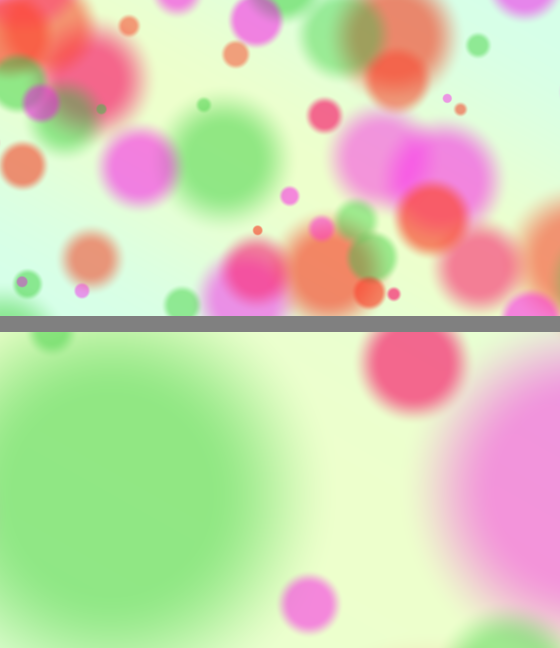
Top, the full canvas; bottom, a detail of the centre.
Give the GLSL for this background, as a Shadertoy shader.

```glsl
const vec3 CREAM   = vec3(0.93, 1.00, 0.80);
const vec3 MINT    = vec3(0.84, 1.00, 0.91);
const vec3 ORANGE  = vec3(1.00, 0.43, 0.34);
const vec3 MAGENTA = vec3(1.00, 0.40, 0.97);
const vec3 GREEN   = vec3(0.48, 0.88, 0.48);
const vec3 PINK    = vec3(1.00, 0.28, 0.55);
const vec3 TINTS[7] = vec3[7](ORANGE, MAGENTA, GREEN, ORANGE, MAGENTA, GREEN, PINK);

const int   COLUMNS = 9;
const int   ROWS = 6;
const int   DISCS = COLUMNS * ROWS;
const int   CELL_STEP = 29;          // coprime to DISCS, visits every cell once
const int   FIRST_CELL = 17;
const float JITTER = 1.5;            // in cells
const float MARGIN = 0.1;            // overhang beyond the canvas
const float MIN_RADIUS = 0.014;
const float RADIUS_RANGE = 0.17;
const float SIZE_POWER = 1.5;
const vec2  BLUR = vec2(0.20, 0.45); // edge half-width relative to radius
const vec2  ALPHA = vec2(0.65, 0.85);
const float MULTIPLY = 0.5;          // how much the layers below darken a disc

float hash(float n) {
    return fract(sin(n * 127.1 + 11.7) * 43758.5453);
}

// Pale diagonal band fading to mint in two opposite corners
vec3 backdrop(vec2 uv) {
    float offBand = abs(uv.x + uv.y - 1.0);
    return mix(CREAM, MINT, smoothstep(0.0, 0.9, offBand));
}

// Jittered grid position, cells visited in a scattered order
vec2 discCenter(int i, float aspect) {
    int cell = (i * CELL_STEP + FIRST_CELL) % DISCS;
    vec2 slot = vec2(cell % COLUMNS, cell / COLUMNS) + 0.5;
    vec2 jitter = vec2(hash(float(i)), hash(float(i) + 71.0)) - 0.5;
    vec2 span = vec2(aspect, 1.0) + 2.0 * MARGIN;
    return (slot + JITTER * jitter) / vec2(COLUMNS, ROWS) * span - MARGIN;
}

void mainImage(out vec4 fragColor, in vec2 fragCoord) {
    vec2 p = fragCoord / iResolution.y;
    float aspect = iResolution.x / iResolution.y;
    vec3 color = backdrop(fragCoord / iResolution.xy);

    // Large discs first, so that small ones lie on top
    for (int i = 0; i < DISCS; i++) {
        float id = float(i);
        float size = 1.0 - (id + 0.5) / float(DISCS);
        float radius = MIN_RADIUS + RADIUS_RANGE * pow(size, SIZE_POWER);
        float blur = radius * mix(BLUR.x, BLUR.y, hash(id + 151.0));
        float dist = length(p - discCenter(i, aspect)) - radius;
        float cover = 1.0 - smoothstep(-blur, blur, dist);
        float alpha = mix(ALPHA.x, ALPHA.y, hash(id + 233.0));
        vec3 layer = TINTS[i % 7] * mix(vec3(1.0), color, MULTIPLY);
        color = mix(color, layer, cover * alpha);
    }

    fragColor = vec4(color, 1.0);
}
```
